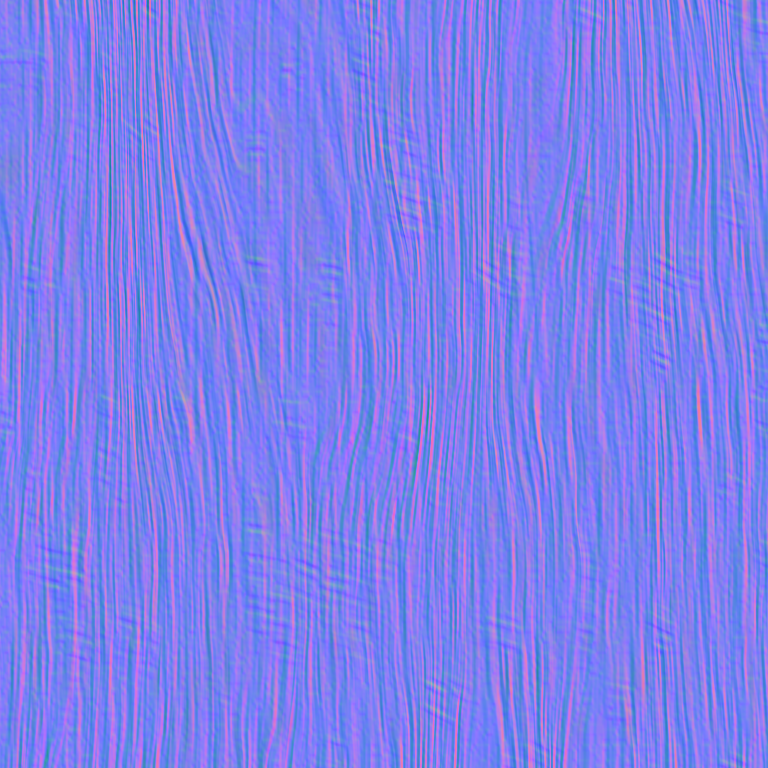
Reproduce this texture map procedurally as a Shadertoy shader.

```glsl
// Tangent-space normal map of weathered wood with upright, wavy grain.
// A warped grain coordinate bends fine stretched noise into streaks and arches;
// the slopes of that height field are then encoded as colour.

#define WARP_WIDE 0.150   // sideways drift of the broad figure
#define WARP_MID 0.056    // drift of the smaller arches
#define WARP_FINE 0.005   // small wobble of single fibres
#define RELIEF 0.92       // overall steepness
#define GROOVE 0.0013     // depth of the long dark lines
#define RIPPLE 0.15       // strength of the cross ripples
#define ROUGH 0.11        // strength of the undirected roughness
#define SKEW 0.36         // steepens right-hand flanks
#define LEAN 0.08         // coupling of vertical to sideways slope
#define DULL 0.10         // loss of blue in rough fibres
#define STEP 0.0010       // sampling distance for slopes

float hash(vec2 p) {
    return fract(sin(dot(p, vec2(127.1, 311.7))) * 43758.5453);
}

// Value noise with a quintic fade, so that its slopes stay smooth
float noise(vec2 p) {
    vec2 i = floor(p), f = fract(p);
    f = f * f * f * (f * (f * 6.0 - 15.0) + 10.0);
    float low = mix(hash(i), hash(i + vec2(1, 0)), f.x);
    float high = mix(hash(i + vec2(0, 1)), hash(i + vec2(1, 1)), f.x);
    return mix(low, high, f.y);
}

// Position across the grain; it folds back where arches close
float grainCoord(vec2 p) {
    float g = p.x;
    g += WARP_WIDE * (noise(p * vec2(4.7, 1.1) + 3.7) - 0.5);
    g += WARP_MID * (noise(p * vec2(13.0, 3.0) + 17.3) - 0.5);
    g += WARP_FINE * (noise(p * vec2(45.0, 15.0) + 41.1) - 0.5);
    return g;
}

// Streaks of one width; dividing by frequency keeps slopes comparable
float streak(float g, float y, float freq, float along) {
    return noise(vec2(g * freq, y * along) + freq) / freq;
}

float height(vec2 p) {
    float g = grainCoord(p);

    // Calm and busy bands alternate across the board
    float busy = mix(0.8, 1.15, noise(vec2(g * 26.0, p.y * 4.0) + 71.0));
    float h = 0.10 * streak(g, p.y, 70.0, 4.0);
    h += 0.46 * busy * streak(g, p.y, 145.0, 7.0);
    h += 0.54 * busy * streak(g, p.y, 235.0, 15.0);

    // Straighter fibres fill the gaps and meet the figure at sharp angles
    float straight = p.x + 0.025 * noise(p * vec2(9.0, 2.3) + 83.0);
    h += 0.38 * streak(straight, p.y, 175.0, 9.0);

    // Narrow long grooves that come and go
    float gate = smoothstep(0.25, 0.7, noise(vec2(g * 37.0, p.y * 4.0) + 11.0));
    float groove = smoothstep(0.66, 0.95, noise(vec2(g * 130.0, p.y * 3.0) + 29.0));
    h -= GROOVE * gate * groove;

    // Few small patches of ripples that cross the grain
    float patchMask = smoothstep(0.62, 0.9, noise(p * vec2(21.0, 11.0) + 53.0));
    vec2 crossing = vec2(p.x * 30.0, p.y * 130.0 + g * 40.0);
    h += RIPPLE * patchMask * noise(crossing) / 100.0;

    // Roughness, slightly stretched along the grain
    h += ROUGH * noise(p * vec2(230.0, 150.0)) / 170.0;
    return h * RELIEF;
}

void mainImage(out vec4 fragColor, in vec2 fragCoord) {
    vec2 p = fragCoord / iResolution.y;
    vec2 e = vec2(STEP, 0.0);

    // Slopes by central differences
    vec2 slope = vec2(height(p - e.xy) - height(p + e.xy),
                      height(p - e.yx) - height(p + e.yx)) / (2.0 * STEP);
    slope.x += SKEW * (min(slope.x * slope.x, 1.0) - 0.12);
    slope.y -= LEAN * slope.x;

    vec3 normal = normalize(vec3(slope, 1.0));
    vec3 color = 0.5 + 0.5 * normal;

    // Rough fibres, upward slopes and left-facing flanks lose some blue
    float rough = noise(vec2(grainCoord(p) * 210.0, p.y * 18.0) + 91.0);
    float flank = normal.x * normal.x * (normal.x < 0.0 ? 0.25 : 0.08);
    color.b -= 0.02 + DULL * rough * rough * rough + flank + 0.5 * normal.y;

    fragColor = vec4(clamp(color, 0.0, 1.0), 1.0);
}
```
